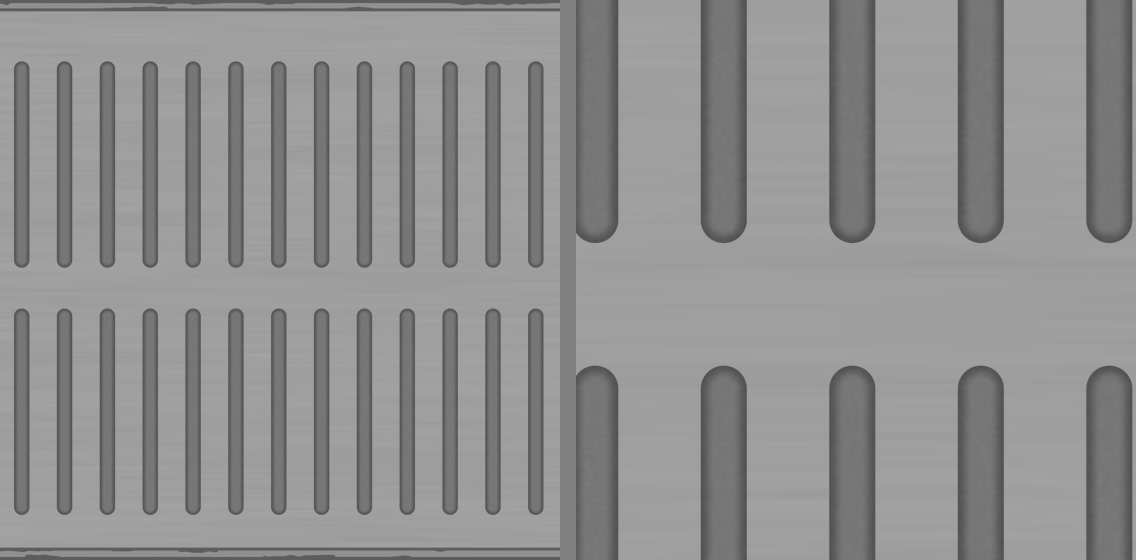
Left, the full canvas; right, a detail of the centre.
A Shadertoy shader for this pattern:

```glsl
// Brushed steel vent panel: two rows of thirteen recessed slots between worn edge grooves.

const vec2 SLOT_COUNT = vec2(13.0, 2.0);
const vec2 FIRST_SLOT = vec2(0.0388, 0.2648);
const vec2 SLOT_PITCH = vec2(0.0765, 0.4414);
const float SLOT_RADIUS = 0.0137;
const float SLOT_HALF_LENGTH = 0.1842;

float hash(vec2 p) {
    vec3 q = fract(vec3(p.xyx) * 0.1031);
    q += dot(q, q.yzx + 33.33);
    return fract((q.x + q.y) * q.z);
}

float noise(vec2 p) {
    vec2 cell = floor(p), f = fract(p);
    f = f * f * (3.0 - 2.0 * f);
    float low = mix(hash(cell), hash(cell + vec2(1.0, 0.0)), f.x);
    float high = mix(hash(cell + vec2(0.0, 1.0)), hash(cell + 1.0), f.x);
    return mix(low, high, f.y);
}

float coverage(float dist, float pixel) {
    return 1.0 - smoothstep(-0.75 * pixel, 0.75 * pixel, dist);
}

// Signed distance to the nearest slot of a bounded grid
float slotDistance(vec2 p) {
    vec2 q = p - FIRST_SLOT;
    vec2 id = clamp(floor(q / SLOT_PITCH + 0.5), vec2(0.0), SLOT_COUNT - 1.0);
    q -= id * SLOT_PITCH;
    q.y -= clamp(q.y, SLOT_RADIUS - SLOT_HALF_LENGTH, SLOT_HALF_LENGTH - SLOT_RADIUS);
    return length(q) - SLOT_RADIUS;
}

// Horizontal streaks of several lengths, centred on zero
float brushing(vec2 p) {
    float broad = noise(p * vec2(1.5, 22.0)) - 0.5;
    float medium = noise(p * vec2(4.0, 110.0) + 17.0) - 0.5;
    float fine = noise(p * vec2(9.0, 380.0) + 43.0) - 0.5;
    return 0.016 * broad + 0.018 * medium + 0.016 * fine;
}

// Width of ragged chips that occur in runs along a groove
float chipWidth(float x, float seed) {
    float run = smoothstep(0.64, 0.70, noise(vec2(x * 14.0, seed)));
    float ragged = noise(vec2(x * 75.0, seed + 5.0));
    return run * (0.0005 + 0.0036 * ragged);
}

// Outer groove, worn strip and inner groove, measured inward from an edge
float edgeTrim(float base, float depth, float x, float inner, float seed, float pixel) {
    float strip = coverage(depth - inner, pixel);
    float tone = mix(base, 0.565 + 0.4 * (base - 0.62), strip);
    float outerLine = depth - 0.0055 - chipWidth(x, seed);
    float center = inner - 0.5 * chipWidth(x, seed + 31.0);
    float innerLine = abs(depth - center) - 0.0026 - (inner - center);
    float groove = coverage(min(outerLine, innerLine), pixel);
    return mix(tone, 0.365, groove);
}

void mainImage(out vec4 fragColor, in vec2 fragCoord) {
    vec2 uv = fragCoord / iResolution.xy;
    float pixel = 1.0 / min(iResolution.x, iResolution.y);

    // Brushed face
    float tone = 0.622 + brushing(uv);

    // Edge grooves
    float top = 1.0 - uv.y;
    if (top < 0.04) tone = edgeTrim(tone, top, uv.x, 0.0176, 3.0, pixel);
    if (uv.y < 0.04) tone = edgeTrim(tone, uv.y, uv.x, 0.0195, 71.0, pixel);

    // Recessed slots, darkened toward their rims
    float dist = slotDistance(uv);
    float recess = smoothstep(0.0, 0.0085, -dist);
    float grain = noise(uv * 420.0) - 0.5;
    float slotTone = mix(0.325, 0.465, recess) + 0.018 * grain;
    tone = mix(tone, slotTone, coverage(dist, pixel));

    fragColor = vec4(vec3(tone), 1.0);
}
```
